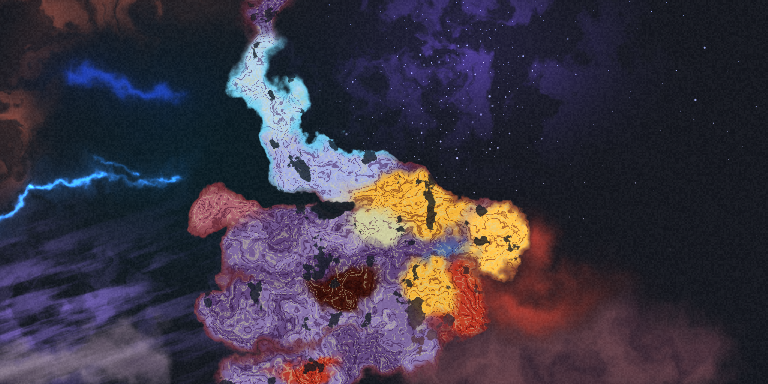
Reproduce this texture procedurally as a Shadertoy shader.

```glsl
// A ragged river of marbled pigment, blue to gold to red, on a dark starry ground.
// Noise-warped capsules form the body; soft patches tint it and noise contours vein it.
float hash(vec2 p) {
  vec3 q = fract(p.xyx * vec3(.1031, .103, .0973));
  q += dot(q, q.yzx + 33.33);
  return fract((q.x + q.y) * q.z);
}
float noise(vec2 p) {
  vec2 i = floor(p), f = fract(p);
  f = f * f * (3. - 2. * f);
  return mix(mix(hash(i), hash(i + vec2(1, 0)), f.x),
    mix(hash(i + vec2(0, 1)), hash(i + 1.), f.x), f.y);
}
float fbm(vec2 p) {
  float sum = 0., amp = .515;
  for (int i = 0; i < 5; i++) {
    sum += amp * noise(p);
    p = mat2(1.6, 1.2, -1.2, 1.6) * p + 11.3;
    amp *= .5;
  }
  return sum;
}
// Capsule from ends.xy to ends.zw
float capsule(vec2 p, vec4 ends, float radius) {
  vec2 d = ends.zw - ends.xy, v = p - ends.xy;
  return length(v - clamp(dot(v, d) / dot(d, d), 0., 1.) * d) - radius;
}
// Soft ellipse: centre in xy, radii in zw
float stain(vec2 p, vec4 e) {
  vec2 d = (p - e.xy) / e.zw;
  return exp(-dot(d, d));
}
void tint(inout vec3 col, vec3 ink, vec2 p, vec4 e) {
  col = mix(col, ink, smoothstep(.2, .65, stain(p, e)));
}
float thread(vec2 p, vec4 ends, float width) {
  float d = capsule(p, ends, 0.) / width;
  return exp(-d * d) + .25 * exp(-d / 3.);
}
float stars(vec2 p, float density) {
  vec2 id = floor(p);
  vec2 offset = .25 + .5 * vec2(hash(id + 3.), hash(id + 8.));
  float size = mix(.06, .2, pow(hash(id + 5.), 3.));
  float d = length(fract(p) - offset);
  return step(hash(id), density) * smoothstep(size, size * .3, d) * (.4 + .6 * hash(id + 2.));
}
float bodyDistance(vec2 p) {
  float d = capsule(p, vec4(.69, 1.04, .64, .79), .05);
  d = min(d, capsule(p, vec4(.64, .79, .73, .65), .05));
  d = min(d, capsule(p, vec4(.75, .62, .87, .57), .08));
  d = min(d, capsule(p, vec4(.87, .57, 1.08, .47), .095));
  d = min(d, capsule(p, vec4(1.07, .42, 1.27, .34), .085));
  d = min(d, capsule(p, vec4(.54, .44, .78, .45), .04));
  d = min(d, capsule(p, vec4(.73, .34, 1.06, .33), .13));
  d = min(d, capsule(p, vec4(.59, .18, 1.2, .2), .085));
  return min(d, capsule(p, vec4(.63, .01, 1.08, .08), .08));
}
vec3 ground(vec2 p, vec2 q, float cloud) {
  float patchy = smoothstep(.4, .62, cloud);
  float streak = fbm(vec2(p.x * 5. + p.y * 3., p.y * 35. - p.x * 12.));
  vec3 col = mix(vec3(.08, .09, .12), vec3(.04, .11, .14), stain(p, vec4(.5, .6, .4, .35)));
  // Violet dust above, rust at the left, mauve below
  col += vec3(.2, .13, .42) * stain(p, vec4(1.2, .88, .3, .2)) * (.25 + .8 * patchy);
  float rust = stain(q, vec4(.03, .65, .07, .15)) + .7 * stain(q, vec4(.1, .93, .08, .1))
    + .8 * stain(q, vec4(.4, .99, .25, .06));
  col += vec3(.34, .14, .09) * rust * (.35 + patchy);
  float mauve = stain(p, vec4(.15, .17, .4, .2));
  col += vec3(.24, .18, .38) * mauve * (.5 * patchy + smoothstep(.4, .7, streak));
  float crust = smoothstep(.03, -.03, capsule(q, vec4(-.05, .01, .38, .07), .045));
  col = mix(col, mix(vec3(.33, .27, .37), vec3(.65, .59, .64), streak), crust * .8);
  // Soft shelf and ember at the lower right
  float shelf = smoothstep(.06, -.06, capsule(q, vec4(1.1, .06, 1.8, .08), .09));
  col = mix(col, mix(vec3(.2, .13, .19), vec3(.52, .32, .35), cloud), shelf * .85);
  float ember = stain(q, vec4(1.39, .22, .16, .05)) + stain(q, vec4(1.38, .34, .04, .05));
  col += vec3(.55, .13, .07) * ember;
  // Electric blue threads
  float glow = thread(q, vec4(.02, .38, .11, .49), .009) + thread(q, vec4(.11, .49, .29, .52), .008)
    + thread(q, vec4(.29, .52, .46, .56), .008) + thread(q, vec4(.27, .575, .38, .57), .007);
  col += vec3(.15, .45, .85) * glow * (.3 + .9 * patchy);
  return col + vec3(.05, .12, .45) * thread(q, vec4(.2, .79, .46, .77), .02);
}
vec3 pigment(vec2 q, float depth, float cloud) {
  vec3 gold = vec3(.95, .7, .22), cream = vec3(.8, .8, .62), ember = vec3(.72, .2, .13);
  vec3 col = mix(vec3(.36, .25, .47), vec3(.56, .48, .7), smoothstep(.35, .65, cloud));
  tint(col, vec3(.69, .82, .91), q, vec4(.67, .76, .14, .17));
  tint(col, vec3(.64, .68, .88), q, vec4(.83, .58, .17, .12));
  tint(col, vec3(.66, .37, .43), q, vec4(.57, .45, .12, .06));
  tint(col, cream, q, vec4(1, .41, .12, .08));
  tint(col, gold, q, vec4(1.06, .5, .19, .07));
  tint(col, gold, q, vec4(1.13, .42, .1, .08));
  tint(col, vec3(.3, .39, .62), q, vec4(1.19, .28, .09, .06));
  tint(col, ember, q, vec4(1.23, .19, .14, .09));
  tint(col, gold, q, vec4(1.12, .21, .07, .07));
  tint(col, gold + .07, q, vec4(1.29, .34, .09, .1));
  tint(col, ember, q, vec4(.77, .05, .1, .03));
  tint(col, ember * .36, q, vec4(.88, .22, .13, .05));
  // Pale and dark contour veins, then a cyan or rusty rim
  float level = abs(fract(cloud * 9.) - .5);
  col = mix(col, cream, .5 * smoothstep(.13, 0., level));
  col *= mix(vec3(1), vec3(.66, .53, .66), smoothstep(.36, .48, level));
  float icy = smoothstep(.2, .5, stain(q, vec4(.78, .73, .24, .19)));
  vec3 rim = mix(vec3(.4, .14, .16), vec3(.35, .8, .94), icy);
  return mix(col, rim, .75 * smoothstep(-.025, -.002, depth));
}
void mainImage(out vec4 fragColor, in vec2 fragCoord) {
  vec2 p = fragCoord / iResolution.y;
  vec2 warp = vec2(fbm(p * 5.), fbm(p * 5. + 7.)) - .5;
  vec2 fine = vec2(fbm(p * 19. + 3.), fbm(p * 19. + 31.)) - .5;
  vec2 q = p + .16 * warp + .07 * fine;
  float cloud = fbm(p * 9. + warp * 4. + fine), depth = bodyDistance(q);
  // Body with pits, softer away from the focal band
  float edge = mix(.004, .025, smoothstep(.25, .6, abs(p.y - .42)));
  float hole = smoothstep(.35, .5, stain(q, vec4(.84, .47, .07, .028)));
  float pits = smoothstep(.67, .71, fbm(p * 24. + 5.));
  float body = smoothstep(edge, -edge, depth) * (1. - .9 * hole) * (1. - .8 * pits);
  vec3 col = mix(ground(p, q, cloud), pigment(q, depth, cloud), body);
  // Stars crowd beside the body
  float crowd = .3 * (stain(p, vec4(1.16, .65, .2, .16)) + stain(p, vec4(1.22, .87, .22, .14)));
  float sky = smoothstep(.75, .95, p.x) * smoothstep(.3, .5, p.y) * (1. - body);
  float sparkle = stars(p * 45., .025 + crowd) + .7 * stars(p * 85., .015 + crowd);
  col += sky * sparkle * mix(vec3(.75, .65, .62), vec3(.55, .62, .95), p.y);
  // Film grain
  col += .045 * (hash(floor(p * 256.)) - .5) + .01;
  fragColor = vec4(clamp(col, 0., 1.), 1);
}
```
